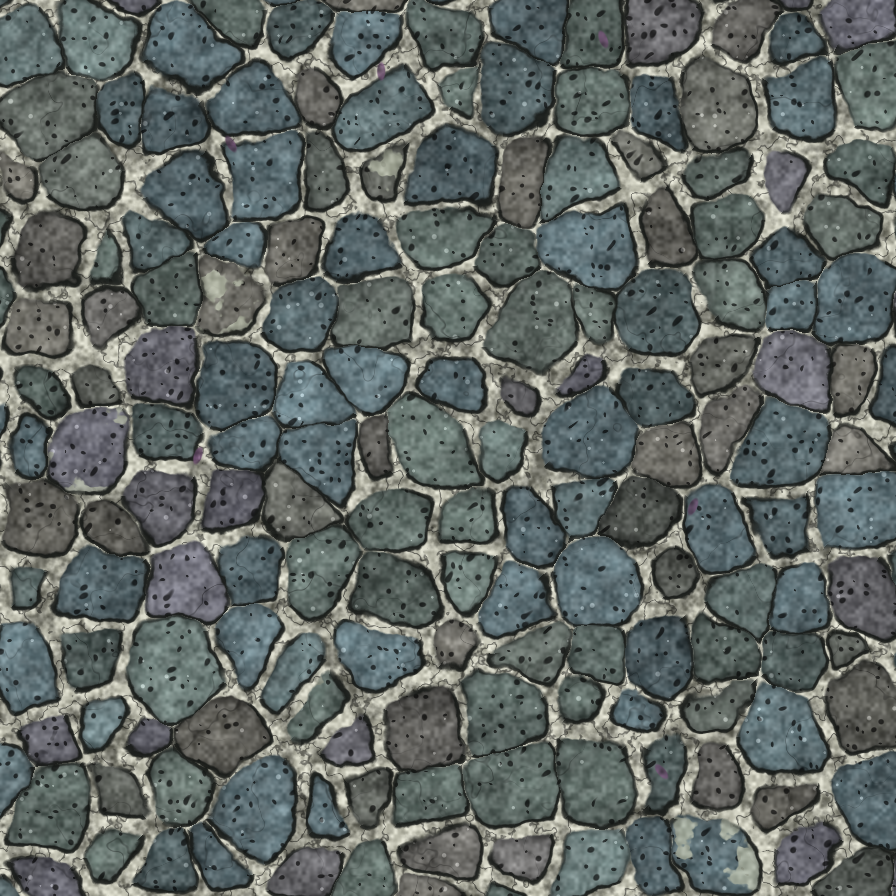
Reproduce this texture procedurally as a three.js fragment shader.

```glsl
varying vec2 vUv;

float hash(vec2 p) {
  vec3 q = fract(p.xyx * 0.1031);
  q += dot(q, q.yzx + 33.33);
  return fract((q.x + q.y) * q.z);
}

float noise(vec2 p) {
  vec2 i = floor(p), f = fract(p);
  f *= f * (3.0 - 2.0 * f);
  return mix(mix(hash(i), hash(i + vec2(1, 0)), f.x),
             mix(hash(i + vec2(0, 1)), hash(i + vec2(1, 1)), f.x), f.y);
}

float fbm(vec2 p) {
  float sum = 0.0, amp = 0.53;
  for (int i = 0; i < 4; i++) {
    sum += amp * noise(p);
    p = mat2(1.6, 1.2, -1.2, 1.6) * p + 7.3;
    amp *= 0.5;
  }
  return sum;
}

// Stone centre in xy, size weight in z
vec3 stoneSite(vec2 cell) {
  vec2 jitter = vec2(hash(cell + 11.0), hash(cell + 47.0)) - 0.5;
  float size = hash(cell + 83.0);
  return vec3(cell + 0.5 + 0.72 * jitter, 0.42 * size * size);
}

float power(vec2 p, vec3 site) {
  vec2 r = p - site.xy;
  return dot(r, r) - site.z;
}

// Weighted Voronoi: rounded seam distance in x, direction to seam in yz
vec3 stoneSeam(vec2 p, out vec2 id) {
  vec2 base = floor(p);
  vec3 own = vec3(0.0);
  float best = 100.0;
  for (int y = -2; y <= 2; y++)
    for (int x = -2; x <= 2; x++) {
      vec2 cell = base + vec2(x, y);
      vec3 site = stoneSite(cell);
      float d = power(p, site);
      if (d < best) { best = d; own = site; id = cell; }
    }
  float sum = 0.0, nearest = 100.0;
  vec2 toSeam = vec2(0.0);
  for (int y = -2; y <= 2; y++)
    for (int x = -2; x <= 2; x++) {
      vec3 site = stoneSite(base + vec2(x, y));
      vec2 gap = site.xy - own.xy;
      float len = length(gap);
      if (len > 0.001) {
        float d = (power(p, site) - best) / (2.0 * len);
        sum += exp(-17.0 * d);
        if (d < nearest) { nearest = d; toSeam = gap / len; }
      }
    }
  return vec3(-log(sum) / 17.0, toSeam);
}

// Scattered round dots with random size and presence
float dots(vec2 p, float share, float radius) {
  vec2 cell = floor(p);
  vec2 centre = 0.5 + 0.4 * (vec2(hash(cell + 5.0), hash(cell + 19.0)) - 0.5);
  float r = radius * (0.5 + hash(cell + 31.0));
  float dotMask = 1.0 - smoothstep(r * 0.5, r, length(fract(p) - centre));
  return dotMask * step(hash(cell + 71.0), share);
}

vec3 stoneColor(vec2 uv, vec2 id) {
  float hue = hash(id + 131.0);
  vec3 color = mix(vec3(0.34, 0.405, 0.425), vec3(0.365, 0.415, 0.395), smoothstep(0.2, 0.5, hue));
  color = mix(color, vec3(0.40, 0.395, 0.37), smoothstep(0.55, 0.75, hue));
  color = mix(color, vec3(0.385, 0.385, 0.42), smoothstep(0.8, 0.95, hue));
  color *= mix(0.83, 1.17, hash(id + 167.0));

  // Rough grain and shallow relief lit from above
  vec2 q = uv + id * 0.37;
  float relief = fbm(q * 42.0) - fbm(q * 42.0 + vec2(0.12, -0.3));
  color *= 1.0 + 0.6 * (fbm(q * 28.0) - 0.5) + 0.55 * relief;
  color += 0.15 * (noise(uv * 230.0) - 0.5) + 0.09 * (noise(uv * 120.0) - 0.5);

  // Pits, pale specks and hairline fissures
  color *= 1.0 - 0.65 * dots(uv * 95.0 + noise(uv * 60.0), 0.22, 0.3);
  color += 0.22 * dots(uv * 80.0 + 3.7, 0.07, 0.2);
  float fissure = abs(fbm(q * 14.0) - 0.5);
  color *= 1.0 - 0.3 * (1.0 - smoothstep(0.0, 0.012, fissure)) * noise(q * 22.0);

  // Pale lichen on a few stones
  float lichen = smoothstep(0.53, 0.6, fbm(uv * 38.0 + 9.0)) * step(0.965, hash(id + 211.0));
  return mix(color, vec3(0.68, 0.70, 0.63) + 0.2 * (noise(uv * 190.0) - 0.5), 0.8 * lichen);
}

vec3 mortarColor(vec2 uv) {
  vec3 color = mix(vec3(0.45, 0.45, 0.41), vec3(0.79, 0.79, 0.73), smoothstep(0.2, 0.65, fbm(uv * 65.0)));
  color += 0.28 * (noise(uv * 240.0) - 0.5);
  float groove = 1.0 - smoothstep(0.0, 0.045, abs(fbm(uv * 48.0 + 21.0) - 0.48));
  return color * (1.0 - 0.45 * groove);
}

void main() {
  vec2 uv = vUv;
  vec2 warp = vec2(fbm(uv * 24.0), fbm(uv * 24.0 + 40.0)) - 0.5;
  vec2 id;
  vec3 seam = stoneSeam(uv * 13.0 + 0.28 * warp, id);
  float edge = seam.x + 0.055 * (fbm(uv * 95.0) - 0.5);
  float joint = mix(-0.01, 0.105, smoothstep(0.15, 0.85, noise(uv * 15.0 + 3.0)));
  float inside = edge - joint;

  // Stones darken toward their worn rims
  vec3 stone = stoneColor(uv, id) * mix(0.8, 1.04, smoothstep(0.0, 0.13, inside));
  vec3 color = mix(mortarColor(uv), stone, smoothstep(-0.02, 0.02, inside));

  // Broken black cracks, deepest below and right of each stone
  float shade = 0.5 + 0.5 * dot(seam.yz, vec2(0.45, -0.89));
  float crack = 1.0 - smoothstep(0.012, 0.045, abs(inside - 0.005));
  crack *= smoothstep(0.25, 0.65, noise(uv * 34.0 + 17.0) * 0.65 + shade * 0.45);
  color = mix(color, vec3(0.085, 0.095, 0.085), 0.88 * crack);

  // A few fallen petals
  for (int i = 0; i < 6; i++) {
    float k = float(i);
    vec2 r = uv - vec2(hash(vec2(k, 3.0)), hash(vec2(k, 8.0)));
    float a = 6.28 * hash(vec2(k, 14.0));
    r = mat2(cos(a), -sin(a), sin(a), cos(a)) * r;
    float petal = 1.0 - smoothstep(0.7, 1.1, length(r / vec2(0.011, 0.005)));
    color = mix(color, vec3(0.40, 0.29, 0.41) * (0.6 + 0.8 * noise(uv * 180.0)), 0.8 * petal);
  }
  gl_FragColor = vec4(clamp(color, 0.0, 1.0), 1.0);
}
```
